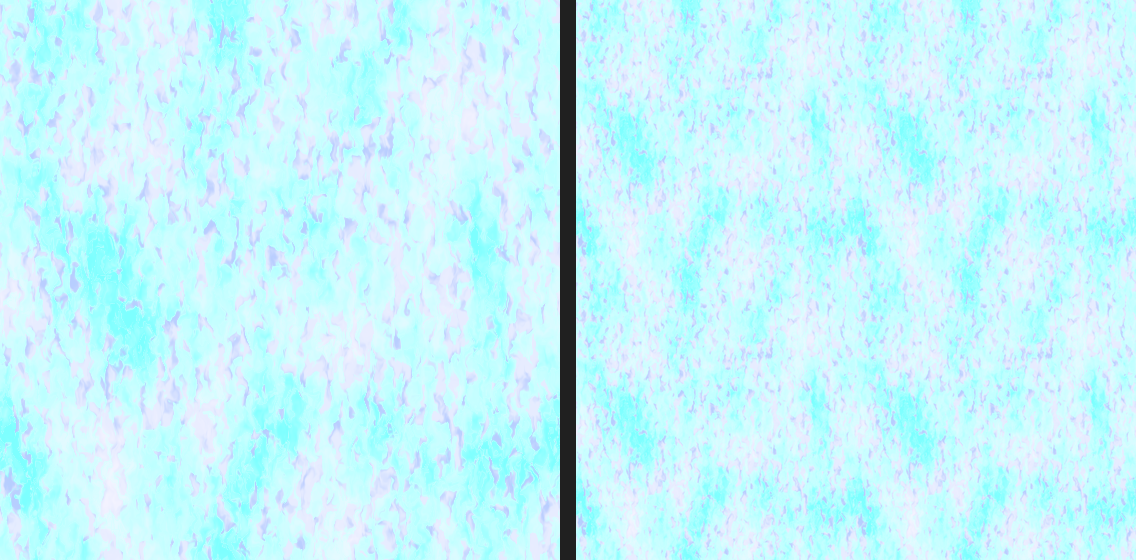
Left, the tile; right, the same tile 2 across and 2 down.
Reproduce this texture procedurally as a WebGL 2 fragment shader.

```glsl
#version 300 es
precision highp float;
// Icy, vertically streaked marbling: cyan washes with frayed lilac flecks and pale rims.
// Wrapping gradient noise, stretched along y and warped, drives a broad tone,
// a fleck field with outlines, and fine bright veins. Every layer tiles.

uniform vec2 u_resolution;
out vec4 fragColor;

// Whole cells per tile for each layer; fewer rows than columns gives vertical streaks.
const vec2 BROAD_CELLS  = vec2(6.0, 3.0);
const vec2 COLUMN_CELLS = vec2(18.0, 5.0);
const vec2 FLECK_CELLS  = vec2(54.0, 25.0);
const vec2 VEIN_CELLS   = vec2(56.0, 24.0);
const vec2 WARP_CELLS   = vec2(32.0, 22.0);
const vec2 WARP_AMOUNT  = vec2(0.013, 0.018);

const float FLECK_LEVEL = 0.08;   // higher: fewer lilac flecks
const float FLECK_EDGE  = 0.17;   // softness of the fleck border
const float FLECK_OPACITY = 0.92;
const float RIM_WIDTH   = 0.06;
const float RIM_STRENGTH = 0.60;
const float VEIN_WIDTH  = 0.08;
const float VEIN_STRENGTH = 0.40;
const float TONE_BIAS   = 0.50;
const float TONE_CONTRAST = 0.56;

const vec3 DEEP_CYAN  = vec3(0.49, 1.00, 1.00);
const vec3 MID_CYAN   = vec3(0.74, 1.00, 1.00);
const vec3 PALE_ICE   = vec3(0.89, 0.98, 1.00);
const vec3 DEEP_LILAC = vec3(0.73, 0.79, 1.00);
const vec3 PALE_LILAC = vec3(0.91, 0.92, 1.00);
const vec3 RIM_COLOR  = vec3(0.81, 1.00, 1.00);
const vec3 GLOW_COLOR = vec3(0.97, 0.96, 1.00);

uint hash(uvec2 cell, uint seed) {
    uint h = cell.x * 1597u ^ cell.y * 51749u ^ seed * 7919u;
    h = (h ^ (h >> 15)) * 73939u + 12289u;
    h = (h ^ (h >> 13)) * 92821u;
    h = (h ^ (h >> 16)) * 68917u;
    return h ^ (h >> 14);
}

// Dot product of a lattice gradient with the offset from that lattice point.
float corner(vec2 cell, vec2 offset, vec2 period, uint seed) {
    uint h = hash(uvec2(mod(cell, period)), seed);
    float angle = float(h & 1023u) * 6.28319 / 1024.0;
    return dot(vec2(cos(angle), sin(angle)), offset);
}

float gradientNoise(vec2 p, vec2 period, uint seed) {
    vec2 cell = floor(p), f = p - cell;
    vec2 w = f * f * f * (f * (f * 6.0 - 15.0) + 10.0);
    vec2 e = vec2(1.0, 0.0);
    float bottom = mix(corner(cell, f, period, seed),
                       corner(cell + e.xy, f - e.xy, period, seed), w.x);
    float top = mix(corner(cell + e.yx, f - e.yx, period, seed),
                    corner(cell + e.xx, f - e.xx, period, seed), w.x);
    return mix(bottom, top, w.y);
}

// Octaves double the period, so the sum still wraps on the unit tile.
float fbm(vec2 uv, vec2 cells, int octaves, uint seed) {
    float sum = 0.0, gain = 1.0;
    for (int i = 0; i < octaves; i++) {
        sum += gain * gradientNoise(uv * cells, cells, seed + uint(i));
        cells *= 2.0;
        gain *= 0.5;
    }
    return sum;
}

void main() {
    vec2 uv = gl_FragCoord.xy / u_resolution;

    // Fray the streaks
    vec2 warp = vec2(fbm(uv, WARP_CELLS, 3, 11u), fbm(uv, WARP_CELLS, 3, 23u));
    vec2 frayed = uv + WARP_AMOUNT * warp;

    // Layers
    float broad  = fbm(uv + 1.5 * WARP_AMOUNT * warp, BROAD_CELLS, 4, 31u);
    float column = fbm(frayed, COLUMN_CELLS, 4, 43u);
    float fleck  = fbm(frayed, FLECK_CELLS, 3, 59u);
    float vein   = fbm(frayed, VEIN_CELLS, 3, 71u);

    // Cyan wash
    float tone = TONE_BIAS + TONE_CONTRAST * broad + 0.20 * column + 0.24 * vein;
    vec3 color = mix(DEEP_CYAN, MID_CYAN, smoothstep(0.05, 0.47, tone));
    color = mix(color, PALE_ICE, smoothstep(0.36, 0.85, tone));

    // Thin bright veins
    float veinLine = 1.0 - smoothstep(0.0, VEIN_WIDTH, abs(vein));
    color = mix(color, RIM_COLOR, VEIN_STRENGTH * veinLine);

    // Lilac flecks, darkest in the deep washes and mottled inside
    float field = 0.80 * fleck + 0.46 * column + 0.22 * broad - FLECK_LEVEL;
    float inside = smoothstep(-0.01, FLECK_EDGE, field);
    float depth = 0.75 * tone + 0.05 + 0.45 * vein;
    vec3 lilac = mix(DEEP_LILAC, PALE_LILAC, smoothstep(0.05, 0.60, depth));
    color = mix(color, lilac, FLECK_OPACITY * inside);

    // Pale outline around each fleck
    float rim = exp(-pow(field / RIM_WIDTH, 2.0));
    color = mix(color, RIM_COLOR, RIM_STRENGTH * rim);

    // Frosted glow in the lightest areas
    float glow = smoothstep(0.75, 1.1, tone + 0.15 * fleck);
    color = mix(color, GLOW_COLOR, 0.8 * glow);

    fragColor = vec4(color, 1.0);
}
```
